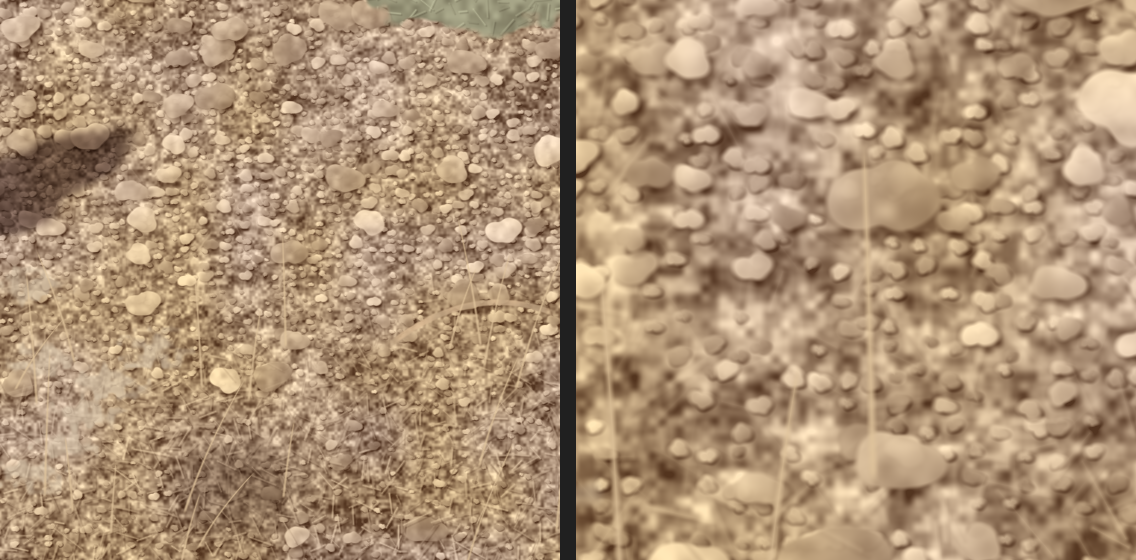
Left, the full canvas; right, a detail of the centre.
This texture is drawn by a Shadertoy shader. Its source:

```glsl
// Dry stony ground: sunlit gravel and stones, straw litter, thin stalks and a grey-green shrub.

const vec3 EARTH_DARK = vec3(0.47, 0.36, 0.27);
const vec3 EARTH_PALE = vec3(0.97, 0.88, 0.75);
const vec3 SHADE_TINT = vec3(0.56, 0.50, 0.50);
const vec3 SHRUB_DARK = vec3(0.42, 0.40, 0.31);
const vec3 SHRUB_PALE = vec3(0.77, 0.77, 0.64);
const vec3 FLUFF = vec3(0.84, 0.77, 0.67);
const vec3 STALK = vec3(0.88, 0.77, 0.61);
const vec3 BRANCH = vec3(0.80, 0.68, 0.54);
const float GROUND_TONE = 0.42;   // 0 is dark earth, 1 is pale earth
const float SOFTNESS = 0.0022;    // edge blur in canvas units
const float STRAW_WIDTH = 0.0013;
const int STALKS = 20;
const int FLUFFS = 7;

float hash(vec2 p) {
    vec3 q = fract(p.xyx * vec3(0.1031, 0.1030, 0.0973));
    q += dot(q, q.yzx + 33.33);
    return fract((q.x + q.y) * q.z);
}

vec2 hash2(vec2 p) { return vec2(hash(p), hash(p + 57.3)); }

float noise(vec2 p) {
    vec2 i = floor(p), f = fract(p);
    f = f * f * (3.0 - 2.0 * f);
    return mix(mix(hash(i), hash(i + vec2(1, 0)), f.x),
               mix(hash(i + vec2(0, 1)), hash(i + vec2(1, 1)), f.x), f.y);
}

float cover(float dist, float blur) { return 1.0 - smoothstep(-blur, blur, dist); }

float segment(vec2 p, vec2 a, vec2 b) {
    vec2 pa = p - a, ba = b - a;
    return length(pa - ba * clamp(dot(pa, ba) / dot(ba, ba), 0.0, 1.0));
}

// Lumpy stones, lit from the upper left, one candidate per grid cell
void addStones(vec2 uv, float cells, float share, inout float tone) {
    vec2 p = uv * cells;
    float blur = SOFTNESS * cells;
    for (int k = 0; k < 9; k++) {
        vec2 cell = floor(p) + vec2(k % 3 - 1, k / 3 - 1);
        vec2 seed = cell + cells * 7.0;
        float local = share * mix(0.3, 1.0, smoothstep(0.2, 0.55, cell.y / cells));
        if (hash(seed) > local) continue;
        vec2 d = p - cell - 0.2 - 0.6 * hash2(seed + 3.1);
        float turn = 6.28 * hash(seed + 9.7);
        float a = atan(d.y, d.x);
        float r = mix(0.2, 0.42, hash(seed + 5.3));
        r *= 1.0 + 0.13 * sin(2.0 * a + turn) + 0.08 * sin(3.0 * a - 2.0 * turn) + 0.04 * sin(5.0 * a + turn);
        vec2 flatten = vec2(0.88, 1.2);
        float dist = length(d * flatten) - r;
        float shadow = length((d - vec2(0.08, -0.10)) * flatten) - r;
        tone -= 0.38 * cover(shadow, 0.1);
        float face = mix(0.42, 0.98, hash(seed + 1.9)) + 0.16 * dot(d / r, vec2(-0.5, 0.8));
        face += 0.35 * (noise(uv * 85.0) - 0.5);
        tone = mix(tone, face, 0.92 * cover(dist, blur));
    }
}

// Short straws in all directions, each with a thin shadow beside it
void addStraw(vec2 uv, float cells, float amount, inout float tone) {
    vec2 p = uv * cells;
    for (int k = 0; k < 9; k++) {
        vec2 cell = floor(p) + vec2(k % 3 - 1, k / 3 - 1);
        vec2 seed = cell + cells * 3.0;
        vec2 d = p - cell - 0.15 - 0.7 * hash2(seed);
        float a = 3.14 * hash(seed + 4.4);
        vec2 arm = mix(0.25, 0.7, hash(seed + 8.8)) * vec2(cos(a), sin(a));
        float width = STRAW_WIDTH * cells, blur = SOFTNESS * cells;
        float shade = segment(d - vec2(0.1, -0.1), -arm, arm) - width;
        tone -= 0.22 * amount * cover(shade, blur);
        float straw = cover(segment(d, -arm, arm) - width, blur);
        tone = mix(tone, mix(0.4, 1.0, hash(seed + 2.2)), 0.75 * amount * straw);
    }
}

void mainImage(out vec4 fragColor, in vec2 fragCoord) {
    vec2 uv = fragCoord / iResolution.xy;
    float broad = noise(uv * 6.0);
    float patches = noise(uv * 17.0 + 40.0);

    // Grainy soil
    float tone = GROUND_TONE + 0.3 * (broad - 0.5) + 0.3 * (patches - 0.5);
    tone += 0.5 * (noise(uv * vec2(42, 52)) - 0.5) + 0.7 * (noise(uv * vec2(95, 115) + 9.0) - 0.5);
    tone += 0.55 * (noise(uv * 190.0) - 0.5);

    // Litter and stones, with straw thickest in the lower part
    float grassy = smoothstep(0.5, 0.2, uv.y + 0.25 * (broad - 0.5));
    addStones(uv, 62.0, 0.55, tone);
    addStraw(uv, 34.0, mix(0.3, 0.85, grassy), tone);
    addStones(uv, 31.0, 0.42, tone);
    addStones(uv, 14.0, 0.34, tone);
    addStraw(uv + 0.37, 21.0, 0.8 * grassy, tone);
    tone -= 0.13 * grassy * smoothstep(0.35, 0.75, patches);
    tone = clamp(tone, -0.3, 1.06);
    vec3 color = mix(EARTH_DARK, EARTH_PALE, tone);
    color *= mix(vec3(1.02, 1.0, 0.92), vec3(0.99, 0.985, 1.04), noise(uv * 9.0 + 5.0));

    // Cast shadow at the left and a soft hollow near the bottom
    vec2 s = uv - vec2(0.07, 0.67);
    s = vec2(s.x + 0.55 * s.y, s.y - 0.55 * s.x) / vec2(0.19, 0.065);
    float shade = cover(length(s) - 1.0 + 0.7 * (patches - 0.5), 0.2);
    shade = max(shade, 0.5 * cover(length((uv - vec2(0.43, 0.13)) / vec2(0.15, 0.11)) - 0.7, 0.5));
    color *= mix(vec3(1.0), SHADE_TINT, shade);

    // Shrub in the top right corner
    float twigs = 0.25 + 0.5 * noise(uv * 70.0);
    addStraw(uv + 0.71, 40.0, 1.0, twigs);
    float shrub = length((uv - vec2(0.85, 1.02)) / vec2(0.2, 0.075)) - 1.0 + 0.5 * (noise(uv * 45.0) - 0.5);
    color = mix(color, mix(SHRUB_DARK, SHRUB_PALE, twigs), cover(shrub, 0.12));

    // Pale fluffy weeds at the lower left
    for (int i = 0; i < FLUFFS; i++) {
        vec2 h = hash2(vec2(i, 21));
        vec2 d = uv - vec2(0.05 + 0.25 * h.x, 0.15 + 0.38 * h.y);
        float tuft = length(d * vec2(0.7, 1.3)) - 0.03 + 0.05 * (noise(uv * 75.0) - 0.5);
        color = mix(color, FLUFF, 0.6 * cover(tuft, 0.014));
    }

    // Bowed branch, then thin leaning stalks
    float x = uv.x - 0.89;
    float bow = abs(uv.y - 0.46 + 2.0 * x * x) / sqrt(1.0 + 16.0 * x * x) - 0.005;
    float span = smoothstep(0.68, 0.71, uv.x) * smoothstep(0.99, 0.97, uv.x);
    color = mix(color, BRANCH * (0.9 + 0.2 * noise(uv * 60.0)), 0.85 * span * cover(bow, SOFTNESS));
    for (int i = 0; i < STALKS; i++) {
        vec2 h = hash2(vec2(i, 3)), g = hash2(vec2(i, 14));
        float side = i % 3 == 0 ? 0.8 + 0.2 * h.x : 0.55 * h.x;
        vec2 root = vec2(side, 0.42 * h.y - 0.04);
        float rise = (uv.y - root.y) / mix(0.12, 0.28, g.x);
        float lean = (g.y - 0.4) * 0.2;
        float stem = abs(uv.x - root.x - lean * rise * (0.7 + 0.3 * rise)) - mix(0.0022, 0.0008, rise);
        float reach = smoothstep(0.0, 0.05, rise) * smoothstep(1.0, 0.9, rise);
        color = mix(color, STALK, 0.75 * reach * cover(stem, SOFTNESS));
    }
    fragColor = vec4(color, 1.0);
}
```
